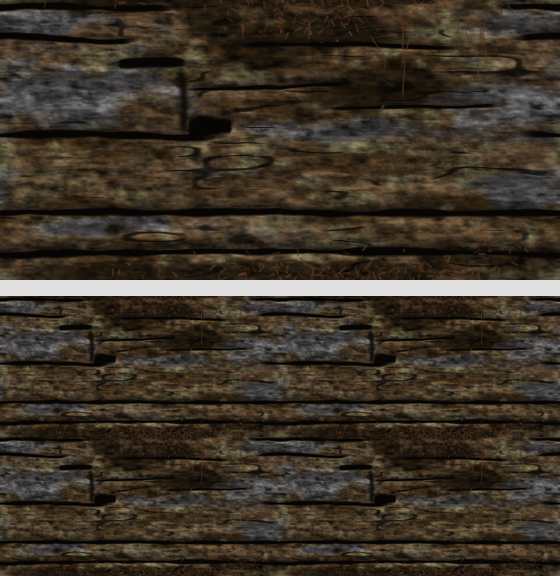
Top, the tile; bottom, the same tile 2 across and 2 down.
Write a WebGL 2 fragment shader that draws this texture.

```glsl
#version 300 es
precision highp float;
// Weathered cliff of layered stone with shadowed ledges, dark moss, roots and leaf litter.

uniform vec2 u_resolution;
out vec4 fragColor;

const vec3 SHADOW = vec3(0.025, 0.02, 0.015);
const vec3 MOSS = vec3(0.11, 0.08, 0.04);
const vec3 BROWN = vec3(0.22, 0.16, 0.09);
const vec3 TAN = vec3(0.33, 0.26, 0.18);
const vec3 OLIVE = vec3(0.38, 0.36, 0.26);
const vec3 SLATE = vec3(0.21, 0.21, 0.22);
const vec3 GREY = vec3(0.37, 0.37, 0.38);
const vec3 LEAF = vec3(0.34, 0.21, 0.13);
const float RELIEF = 3.4;        // strength of the light from above
const float SPECKLE = 0.55;      // strength of the fine grain
const float OVERHANG = 0.024;    // height of the shade above a ledge
const vec2 LEAF_GRID = vec2(96.0, 48.0);
const int ROOTS = 9;

// Ledges: centre x, centre y, half length, half thickness.
const vec4 LEDGES[10] = vec4[10](
    vec4(0.16, 0.515, 0.26, 0.017), vec4(0.50, 0.245, 1.00, 0.014),
    vec4(0.50, 0.100, 1.00, 0.016), vec4(0.08, 0.860, 0.18, 0.015),
    vec4(0.10, 0.975, 0.24, 0.013), vec4(0.62, 0.840, 0.22, 0.009),
    vec4(0.74, 0.610, 0.17, 0.008), vec4(0.375, 0.55, 0.045, 0.045),
    vec4(0.27, 0.775, 0.07, 0.018), vec4(0.48, 0.690, 0.16, 0.008));
// Soft areas: centre, radii.
const vec4 GREY_AREAS[6] = vec4[6](
    vec4(0.12, 0.68, 0.20, 0.13), vec4(0.08, 0.92, 0.18, 0.05),
    vec4(0.60, 0.53, 0.17, 0.05), vec4(0.93, 0.62, 0.12, 0.14),
    vec4(0.94, 0.32, 0.08, 0.08), vec4(0.22, 0.20, 0.22, 0.04));
const vec4 MOSS_AREAS[6] = vec4[6](
    vec4(0.55, 0.86, 0.20, 0.10), vec4(0.69, 0.69, 0.13, 0.10),
    vec4(0.38, 0.92, 0.08, 0.10), vec4(0.50, 0.02, 0.50, 0.055),
    vec4(0.86, 0.08, 0.10, 0.05), vec4(0.43, 0.15, 0.03, 0.03));
const vec4 LITTER_AREAS[3] = vec4[3](
    vec4(0.58, 0.98, 0.20, 0.08), vec4(0.62, 0.02, 0.30, 0.06),
    vec4(0.89, 0.12, 0.06, 0.04));

float hash(vec2 p) {
    vec3 q = fract(p.xyx * 0.1031);
    q += dot(q, q.yzx + 33.33);
    return fract((q.x + q.y) * q.z);
}

vec2 wrap(vec2 d) { return fract(d + 0.5) - 0.5; }

// Value noise that wraps after freq cells.
float noise(vec2 uv, vec2 freq) {
    vec2 p = uv * freq, i = floor(p), f = p - i;
    f = f * f * (3.0 - 2.0 * f);
    vec2 a = mod(i, freq) + freq * 1.7, b = mod(i + 1.0, freq) + freq * 1.7;
    return mix(mix(hash(a), hash(vec2(b.x, a.y)), f.x),
               mix(hash(vec2(a.x, b.y)), hash(b), f.x), f.y);
}

float fbm(vec2 uv, vec2 freq) {
    float sum = 0.0, amp = 0.533;
    for (int i = 0; i < 4; i++, freq *= 2.0, amp *= 0.5) sum += amp * noise(uv, freq);
    return sum;
}

float area(vec2 uv, vec4 a) {
    vec2 d = wrap(uv - a.xy) / a.zw;
    return exp(-dot(d, d));
}

float relief(vec2 uv) { return 0.65 * fbm(uv, vec2(7, 20)) + 0.35 * fbm(uv, vec2(36, 30)); }

// Coverage of short, randomly turned leaf strokes.
float leaves(vec2 uv, float density) {
    vec2 p = uv * LEAF_GRID, cell = floor(p);
    float soft = LEAF_GRID.y / u_resolution.y, cover = 0.0;
    for (int k = 0; k < 9; k++) {
        vec2 c = cell + vec2(k % 3, k / 3) - 1.0, id = mod(c, LEAF_GRID);
        float turn = 6.283 * hash(id + 11.0);
        vec2 dir = vec2(cos(turn), sin(turn));
        vec2 d = p - c - vec2(hash(id + 3.0), hash(id + 57.0));
        d -= dir * clamp(dot(d, dir), -0.5, 0.5);
        float stroke = 1.0 - smoothstep(0.1, 0.1 + soft, length(d));
        cover = max(cover, stroke * step(hash(id + 29.0), density) * (0.4 + 0.6 * hash(id + 83.0)));
    }
    return cover;
}

void main() {
    vec2 uv = gl_FragCoord.xy / u_resolution;
    vec2 q = uv + 0.03 * (vec2(fbm(uv, vec2(8, 5)), fbm(uv, vec2(6, 9))) - 0.5);

    // Broad areas with ragged borders
    float grey = 0.0, moss = 0.0, litter = 0.0;
    for (int i = 0; i < 6; i++) {
        grey = max(grey, area(q, GREY_AREAS[i]));
        moss = max(moss, area(q, MOSS_AREAS[i]));
    }
    for (int i = 0; i < 3; i++) litter = max(litter, area(q, LITTER_AREAS[i]));
    grey = smoothstep(0.25, 0.75, grey + 1.5 * (fbm(q, vec2(12, 18)) - 0.5));
    moss = smoothstep(0.25, 0.7, moss + 1.6 * (fbm(q, vec2(14, 11)) - 0.5));

    // Stone colour, relief and grain
    vec3 stone = mix(BROWN, TAN, smoothstep(0.3, 0.6, fbm(q, vec2(5, 22))));
    stone = mix(stone, OLIVE, 0.8 * smoothstep(0.48, 0.72, fbm(q, vec2(20, 17))));
    stone = mix(stone, mix(SLATE, GREY, smoothstep(0.3, 0.7, fbm(q, vec2(10, 26)))), grey * 0.9);
    stone = mix(stone, MOSS, moss * 0.85);
    float light = relief(q) - relief(q + vec2(0.002, 0.007));
    float grain = fbm(uv, vec2(60, 40)) - 0.5;
    stone *= max(0.15, 0.92 + RELIEF * light + SPECKLE * 2.0 * grain);

    // Thin bedding fissures
    float fissure = 1.0 - smoothstep(0.01, 0.07, abs(noise(q, vec2(7, 26)) - 0.5));
    float dark = 0.75 * fissure * smoothstep(0.48, 0.62, fbm(uv, vec2(11, 13)));

    // Ledges: dark gap, shaded overhang and lit lip
    float lip = 0.0;
    for (int i = 0; i < 10; i++) {
        vec4 l = LEDGES[i];
        float bend = 0.05 * (fbm(vec2(uv.x, l.y), vec2(5, 8)) - 0.5);
        vec2 d = wrap(uv - l.xy + vec2(0.0, bend));
        float taper = 1.0 - smoothstep(0.75, 1.0, abs(d.x) / l.z);
        float thick = l.w * taper * (0.3 + 1.1 * noise(vec2(uv.x, l.y), vec2(17, 9))) + 0.0005;
        float gap = taper * (1.0 - smoothstep(thick * 0.5, thick + 0.004, abs(d.y)));
        float shade = d.y > 0.0 ? 0.75 * exp(-d.y / OVERHANG) : 0.0;
        dark = max(dark, max(gap, shade * taper));
        lip = max(lip, d.y < 0.0 ? taper * exp(d.y / 0.03) : 0.0);
    }
    // Upright joint between blocks
    vec2 joint = wrap(q - vec2(0.32, 0.64));
    dark = max(dark, 0.85 * exp(-pow(joint.x / 0.009, 2.0)) * (1.0 - smoothstep(0.08, 0.14, abs(joint.y))));
    vec3 color = mix(stone * (1.0 + 0.25 * lip), SHADOW, dark);

    // Leaf litter and hanging roots
    color = mix(color, LEAF * (0.9 + grain), 0.8 * leaves(uv, litter * 0.75));
    for (int i = 0; i < ROOTS; i++) {
        float id = float(i), top = 0.98 - 0.12 * hash(vec2(id, 5.0));
        float x = 0.32 + 0.56 * hash(vec2(id, 2.0)) + 0.03 * (noise(vec2(uv.y, id / 9.0), vec2(9, 9)) - 0.5);
        float bottom = top - 0.06 - 0.18 * hash(vec2(id, 8.0));
        float span = smoothstep(bottom, bottom + 0.03, uv.y) * (1.0 - smoothstep(top - 0.02, top, uv.y));
        float line = 1.0 - smoothstep(0.0005, 0.0005 + 1.0 / u_resolution.x, abs(uv.x - x));
        color = mix(color, LEAF, 0.6 * line * span);
    }
    fragColor = vec4(color, 1.0);
}
```
